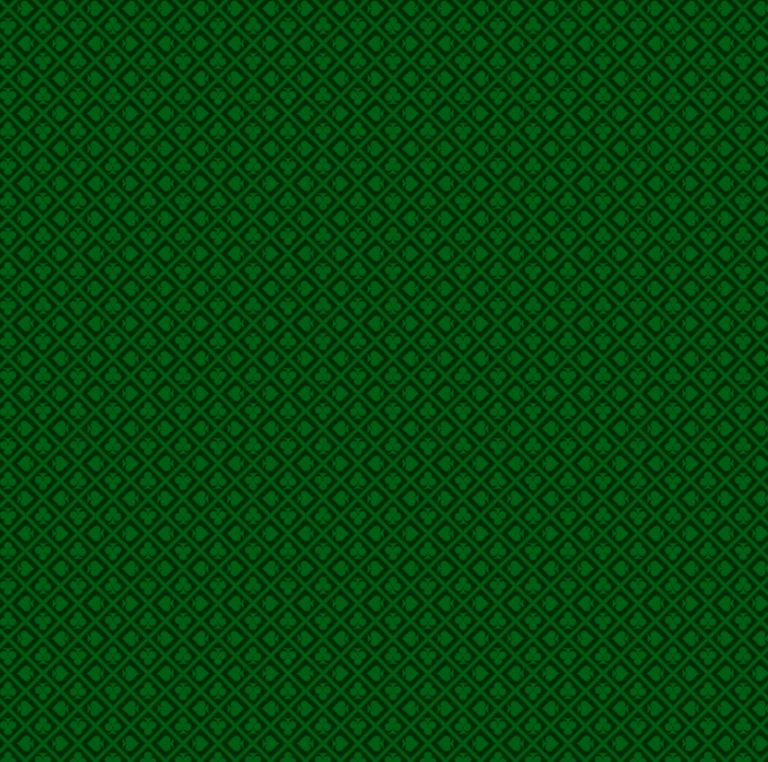
This pattern is drawn by a Shadertoy shader. Its source:

```glsl
const float CELLS_ACROSS = 21.943;
const vec2 LATTICE_OFFSET = vec2(0.229, 0.029);
const float LINE_HALF_WIDTH = 0.052;
const float EDGE_SOFTNESS = 0.04;
const vec3 DARK_GREEN = vec3(0.0, 0.17, 0.018);
const vec3 LINE_GREEN = vec3(0.0, 0.355, 0.068);
const vec3 SUIT_GREEN = vec3(0.0, 0.37, 0.072);

float circle(vec2 p, vec2 center, float radius) {
    return length(p - center) - radius;
}

// Rotated square, measured from its center to a corner
float diamond(vec2 p, float corner) {
    return (abs(p.x) + abs(p.y) - corner) * 0.7071;
}

// Thin stem that flares into a foot
float stem(vec2 p, float top, float bottom) {
    float t = clamp((top - p.y) / (top - bottom), 0.0, 1.0);
    float halfWidth = 0.022 + 0.125 * pow(t, 5.0);
    return max(abs(p.x) - halfWidth, max(p.y - top, bottom - p.y));
}

float club(vec2 p) {
    vec2 m = vec2(abs(p.x), p.y);
    float lobes = min(circle(m, vec2(0.0, 0.145), 0.115),
                      circle(m, vec2(0.118, -0.025), 0.115));
    float core = circle(m, vec2(0.0, 0.03), 0.06);
    return min(min(lobes, core), stem(p, 0.05, -0.225));
}

float spade(vec2 p) {
    vec2 m = vec2(abs(p.x), p.y);
    float lobe = circle(m, vec2(0.105, -0.03), 0.115);
    float tip = diamond(p - vec2(0.0, 0.051), 0.187);
    return min(min(lobe, tip), stem(p, 0.05, -0.225));
}

// +1 on even lattice cells, -1 on odd ones
float checkerSign(vec2 id) {
    return 1.0 - 2.0 * mod(id.x + id.y, 2.0);
}

float coverage(float d, float softness) {
    return 1.0 - smoothstep(-softness, softness, d);
}

void mainImage(out vec4 fragColor, in vec2 fragCoord) {
    float scale = CELLS_ACROSS / iResolution.x;
    vec2 q = fragCoord * scale - LATTICE_OFFSET;
    float softness = max(EDGE_SOFTNESS, 0.75 * scale);

    // Clubs sit on whole lattice points, spades halfway between
    vec2 clubId = floor(q + 0.5);
    vec2 spadeId = floor(q);
    vec2 clubPos = q - clubId;
    vec2 spadePos = q - spadeId - 0.5;
    float clubCell = diamond(clubPos, 0.5);

    // Clubs flip up and down, spades flip left and right
    clubPos.y *= checkerSign(clubId);
    vec2 turned = vec2(spadePos.y, -spadePos.x * checkerSign(spadeId));
    float suit = clubCell < 0.0 ? club(clubPos) : spade(turned);

    // Diagonal trellis along the cell borders
    float trellis = abs(clubCell) - LINE_HALF_WIDTH;

    vec3 color = mix(DARK_GREEN, LINE_GREEN, coverage(trellis, softness));
    color = mix(color, SUIT_GREEN, coverage(suit, softness));
    fragColor = vec4(color, 1.0);
}
```
